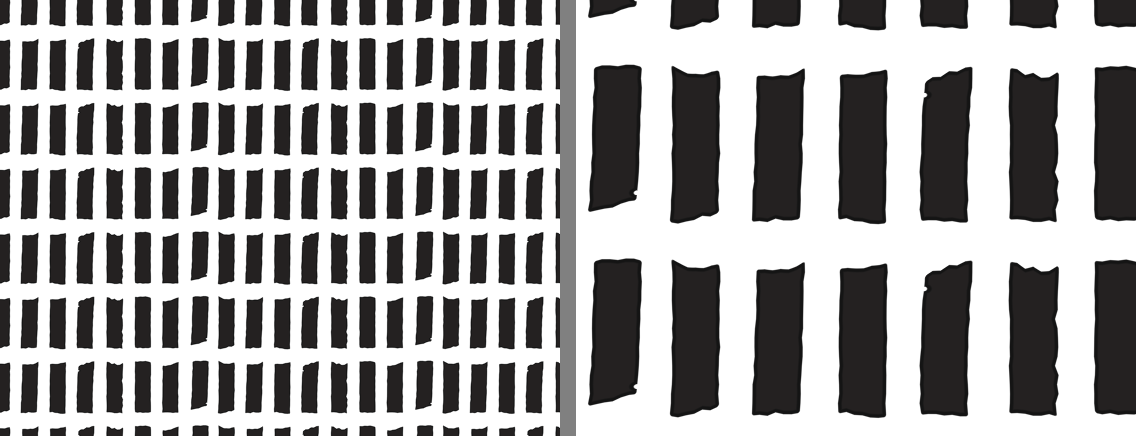
Left, the full canvas; right, a detail of the centre.
This pattern is drawn by a WebGL 1 fragment shader. Its source:

```glsl
precision highp float;
uniform vec2 u_resolution;

float hash(float n) {
  n = fract(n * 0.1031 + 0.37);
  n *= n + 33.33;
  return fract(n * (n + n));
}

// Piecewise linear noise from -1 to 1, for torn edges
float tornNoise(float x) {
  float i = floor(x);
  return mix(hash(i), hash(i + 1.0), x - i) * 2.0 - 1.0;
}

// ends: heights of top left, top right, bottom left, bottom right
// axis: offset, lean, bow, dip of the top edge
void strokeShape(float kind, out vec4 ends, out vec4 axis) {
  if (kind < 0.5) {
    ends = vec4(0.82, 0.90, -0.91, -0.90);
    axis = vec4(0.01, 0.035, 0.01, 0.05);
  } else if (kind < 1.5) {
    ends = vec4(0.84, 0.91, -0.89, -0.95);
    axis = vec4(0.02, 0.01, 0.0, 0.03);
  } else if (kind < 2.5) {
    ends = vec4(0.74, 0.91, -0.91, -0.92);
    axis = vec4(0.02, 0.035, -0.03, -0.02);
  } else if (kind < 3.5) {
    ends = vec4(0.85, 0.89, -0.89, -0.93);
    axis = vec4(0.04, 0.0, 0.0, 0.04);
  } else if (kind < 4.5) {
    ends = vec4(0.90, 0.90, -0.90, -0.91);
    axis = vec4(0.05, 0.0, 0.0, -0.01);
  } else if (kind < 5.5) {
    ends = vec4(0.76, 0.92, -0.90, -0.91);
    axis = vec4(0.04, 0.01, -0.01, 0.06);
  } else if (kind < 6.5) {
    ends = vec4(0.92, 0.92, -0.82, -0.67);
    axis = vec4(0.07, 0.04, 0.015, 0.0);
  } else {
    ends = vec4(0.93, 0.87, -0.95, -0.82);
    axis = vec4(0.02, 0.01, 0.015, 0.06);
  }
}

float strokeDistance(vec2 p, float kind) {
  vec4 ends, axis;
  strokeShape(kind, ends, axis);
  float seed = kind * 41.0;
  float ragged = 1.0 - step(0.5, abs(kind - 3.0));

  // Bent centre line and rough sides
  float x = p.x - axis.x - axis.y * p.y - axis.z * (1.0 - p.y * p.y);
  float side = step(0.0, x);
  float wear = 0.009 + 0.014 * ragged * side;
  float halfWidth = 0.282 + wear * tornNoise(p.y * 9.0 + seed + side * 19.0 + 10.0);

  // Slanted, torn ends
  float across = clamp(x / 0.285, -1.0, 1.0);
  float blend = across * 0.5 + 0.5;
  float top = mix(ends.x, ends.y, blend) - axis.w * (1.0 - across * across);
  top += (0.022 + 0.06 * ragged) * tornNoise(blend * 6.0 + seed + 400.0);
  float bottom = mix(ends.z, ends.w, blend);
  bottom += 0.022 * tornNoise(blend * 6.0 + seed + 800.0);

  // Box with slightly rounded corners
  vec2 d = vec2(abs(x) - halfWidth, max(p.y - top, bottom - p.y)) + 0.03;
  float dist = length(max(d, 0.0)) + min(max(d.x, d.y), 0.0) - 0.03;

  // Small nick beside a corner of two of the strokes
  if (abs(abs(kind - 4.0) - 2.0) < 0.5) {
    vec2 nick = vec2(0.29, -0.58) * sign(kind - 4.0);
    dist = max(dist, 0.04 - length((vec2(x, p.y) - nick) * vec2(0.8, 1.3)));
  }
  return dist;
}

void main() {
  vec2 uv = gl_FragCoord.xy / u_resolution;

  // One unit is the column pitch; rows are 2.301 units apart
  float column = uv.x * 19.95 - 0.539;
  float row = (1.0 - uv.y) * 6.75 - 0.493;
  vec2 p = vec2(fract(column) - 0.5, (0.5 - fract(row)) * 2.301);
  float dist = strokeDistance(p, mod(floor(column), 8.0));

  // Ink with a darker rim on white
  float pixel = 19.95 / u_resolution.x;
  vec3 ink = mix(vec3(0.14, 0.13, 0.13), vec3(0.08), smoothstep(-0.055, -0.03, dist));
  float paper = smoothstep(-0.8 * pixel, 0.8 * pixel, dist);
  gl_FragColor = vec4(mix(ink, vec3(1.0), paper), 1.0);
}
```
